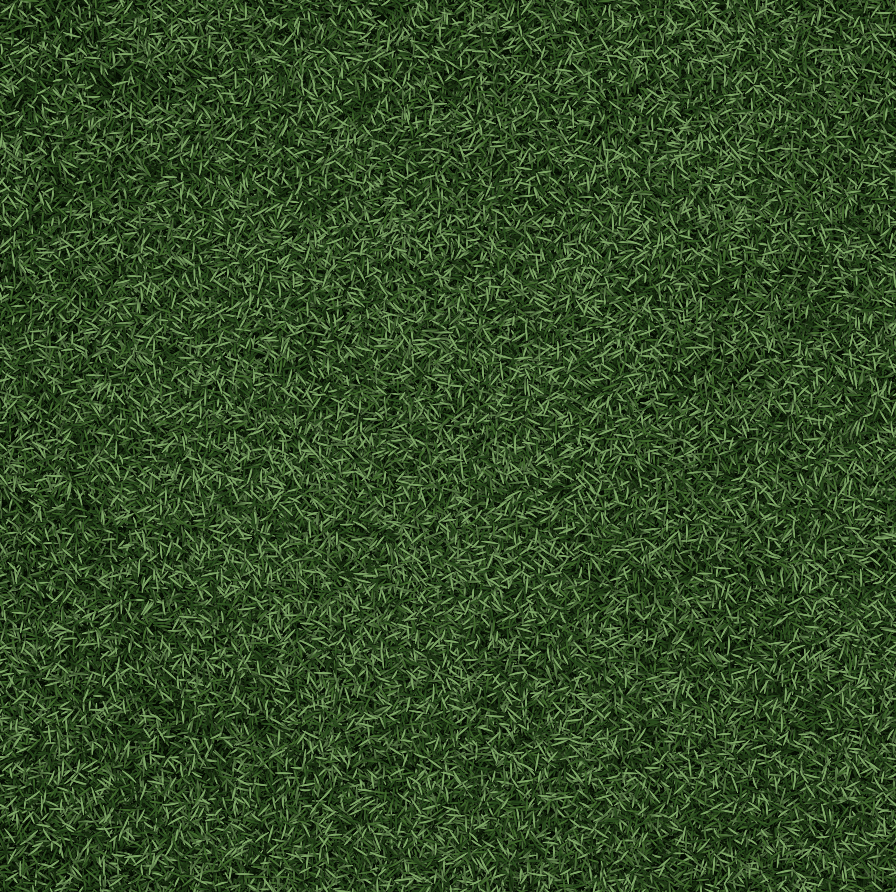
Give the GLSL for this texture, as a WebGL 1 fragment shader.

```glsl
precision highp float;
// Dense turf seen from above: short, randomly turned grass blades in stacked layers.

uniform vec2 u_resolution;

const int LAYERS = 12;
const float CELLS = 90.0;          // blade cells per canvas height
const float MIN_HALF_LENGTH = 0.0055;
const float MAX_HALF_LENGTH = 0.0108;
const float HALF_WIDTH = 0.00115;
const float BEND = 0.0016;
const float LAYER_HIDING = 0.75;   // share of a layer left visible by the next
const float TONE_CONTRAST = 1.45;
const float TONE_BIAS = 0.09;
const float SHADOW = 0.22;
const float SHADOW_REACH = 0.0024;

const vec3 SOIL = vec3(0.025, 0.07, 0.012);
const vec3 SHADE = vec3(0.11, 0.21, 0.07);
const vec3 LEAF = vec3(0.17, 0.31, 0.12);
const vec3 LIT = vec3(0.27, 0.43, 0.18);
const vec3 SILVER = vec3(0.33, 0.45, 0.26);
const vec3 GLINT = vec3(0.50, 0.66, 0.40);

float hash(vec2 p) {
  return fract(sin(dot(p, vec2(127.1, 311.7))) * 43758.5453);
}

vec2 hash2(vec2 p) {
  return vec2(hash(p), hash(p + vec2(19.3, 47.9)));
}

float valueNoise(vec2 p) {
  vec2 i = floor(p);
  vec2 f = fract(p);
  f = f * f * (3.0 - 2.0 * f);
  float low = mix(hash(i), hash(i + vec2(1.0, 0.0)), f.x);
  float high = mix(hash(i + vec2(0.0, 1.0)), hash(i + vec2(1.0)), f.x);
  return mix(low, high, f.y);
}

// Colour ramp from the dark ground to sunlit blades
vec3 grassColor(float tone) {
  vec3 c = mix(SOIL, SHADE, smoothstep(0.04, 0.24, tone));
  c = mix(c, LEAF, smoothstep(0.24, 0.48, tone));
  c = mix(c, LIT, smoothstep(0.48, 0.69, tone));
  c = mix(c, SILVER, smoothstep(0.69, 0.83, tone));
  return mix(c, GLINT, smoothstep(0.83, 0.98, tone));
}

// Signed distance to a tapered, bent blade; q.x runs along it
float bladeDistance(vec2 q, float halfLength, float bend) {
  float s = clamp(q.x / halfLength, -1.0, 1.0);
  float side = abs(q.y + bend * (s * s - 0.4));
  float edge = side - HALF_WIDTH * (1.0 - 0.55 * s * s);
  return max(edge, abs(q.x) - halfLength);
}

// Broad light falloff and soft clumps
float ambientTone(vec2 p, vec2 uv) {
  float clumps = valueNoise(p * 22.0) - 0.5;
  float patches = valueNoise(p * 5.0 + 31.0) - 0.5;
  vec2 fromLight = uv - vec2(0.58, 0.48);
  return 0.10 * clumps + 0.08 * patches + 0.03 - 0.22 * dot(fromLight, fromLight);
}

void main() {
  vec2 p = gl_FragCoord.xy / u_resolution.y;
  vec2 uv = gl_FragCoord.xy / u_resolution;
  float soft = 0.5 / u_resolution.y;
  float ambient = ambientTone(p, uv);
  vec3 color = SOIL;

  // Blades are painted from the ground upwards
  for (int layer = 0; layer < LAYERS; layer++) {
    float level = float(layer);
    float height = pow(LAYER_HIDING, float(LAYERS) - 1.0 - level);
    vec2 shift = hash2(vec2(level, 5.7));
    vec2 grid = p * CELLS + shift;
    vec2 home = floor(grid);

    for (int y = -1; y <= 1; y++) {
      for (int x = -1; x <= 1; x++) {
        vec2 cell = home + vec2(float(x), float(y));
        vec2 seed = cell + level * vec2(13.7, 7.3);
        vec2 root = cell + hash2(seed);
        vec2 turnAndTone = hash2(seed + 71.3);
        vec2 shape = hash2(seed + 153.1);

        float angle = 6.28319 * turnAndTone.x;
        vec2 along = vec2(cos(angle), sin(angle));
        vec2 offset = (grid - root) / CELLS;
        vec2 q = vec2(dot(offset, along), along.x * offset.y - along.y * offset.x);
        float halfLength = mix(MIN_HALF_LENGTH, MAX_HALF_LENGTH, shape.x);
        float d = bladeDistance(q, halfLength, BEND * (shape.y - 0.5));

        float tone = 0.7 * turnAndTone.y + 0.3 * height - 0.5;
        tone = 0.5 + TONE_BIAS + TONE_CONTRAST * tone + ambient;
        tone += 0.10 * clamp(q.x / halfLength, -1.0, 1.0);

        color *= 1.0 - SHADOW * (1.0 - smoothstep(0.0, SHADOW_REACH, d));
        color = mix(color, grassColor(tone), 1.0 - smoothstep(-soft, soft, d));
      }
    }
  }
  gl_FragColor = vec4(color, 1.0);
}
```
